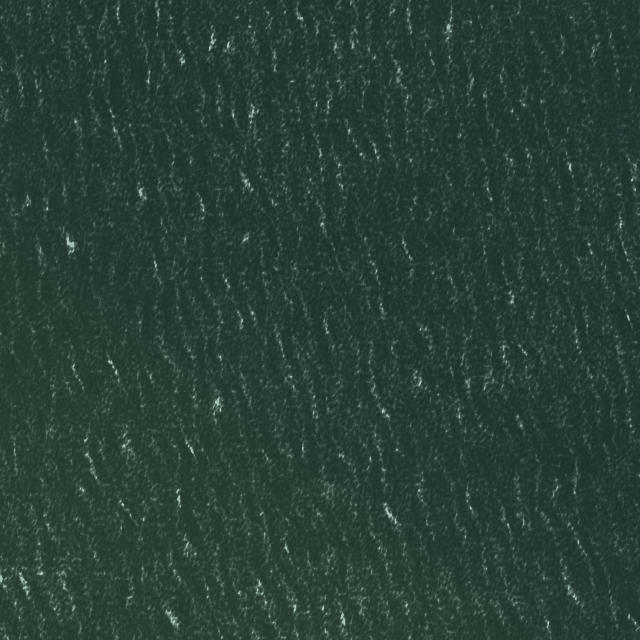
This texture is drawn by a WebGL 1 fragment shader. Its source:

```glsl
precision highp float;
// Dark green sea seen from above: short broken wave crests, fine ripples and sparse glints.

uniform vec2 u_resolution;

#define TEAL_WATER vec3(0.114, 0.193, 0.178)
#define GREEN_WATER vec3(0.135, 0.227, 0.171)
#define GLINT_COLOR vec3(0.95, 1.00, 0.97)
#define CREST_COUNT 33.0
#define CREST_WARP 0.9
#define STREAK_SCALE vec2(58.0, 23.0)
#define RIPPLE_SCALE vec2(185.0, 130.0)
#define RIPPLE_GAIN 2.8
#define LIGHT_MEDIAN 0.028
#define LIGHT_SPREAD 0.95
#define LIGHT_MAX 0.55

const float TAU = 6.2831853;

// Random unit gradient for a lattice cell
vec2 cellGradient(vec2 cell) {
  vec3 h = fract(vec3(cell.xyx) * vec3(0.1031, 0.1030, 0.0973));
  h += dot(h, h.yzx + 33.33);
  float angle = TAU * fract((h.x + h.y) * h.z);
  return vec2(cos(angle), sin(angle));
}

float gradientNoise(vec2 p) {
  vec2 cell = floor(p);
  vec2 f = p - cell;
  vec2 w = f * f * f * (f * (f * 6.0 - 15.0) + 10.0);
  vec2 e = vec2(1.0, 0.0);
  float a = dot(cellGradient(cell), f);
  float b = dot(cellGradient(cell + e.xy), f - e.xy);
  float c = dot(cellGradient(cell + e.yx), f - e.yx);
  float d = dot(cellGradient(cell + e.xx), f - e.xx);
  return mix(mix(a, b, w.x), mix(c, d, w.x), w.y);
}

// Coordinates whose first axis runs across the leaning crests
vec2 crestSpace(vec2 p) {
  return vec2(p.x + p.y * (0.27 - 0.10 * p.y + 0.08 * p.x), p.y);
}

// Quasi-periodic wave crests, 0 in troughs and 1 on the ridge
float crestProfile(vec2 q) {
  float warp = CREST_WARP * gradientNoise(q * vec2(13.0, 11.0) + 17.3)
             + 0.4 * gradientNoise(q * vec2(36.0, 30.0) + 5.1);
  float wave = 0.5 + 0.5 * sin(TAU * (q.x * CREST_COUNT + warp));
  return wave * wave * wave;
}

// Short ripples in two octaves
float ripples(vec2 p) {
  vec2 r = vec2(p.x - 0.2 * p.y, p.y) + 2.0;
  return gradientNoise(r * RIPPLE_SCALE)
       + 0.6 * gradientNoise(r * RIPPLE_SCALE * 1.7 + 41.7);
}

// Wide rough and calm areas, with one calm diagonal lane
float windPatches(vec2 p) {
  float across = p.y - 0.35 * p.x;
  float lane = (across - 0.5) / 0.13;
  return 0.7 * gradientNoise(vec2(p.x * 1.8, across * 4.0) + 8.6)
       + 0.5 * gradientNoise(p * vec2(11.0, 14.0) + 3.4)
       - 0.3 * exp(-lane * lane) + 0.08;
}

void main() {
  vec2 p = gl_FragCoord.xy / u_resolution;
  vec2 q = crestSpace(p);

  // Surface roughness, roughly normal with unit spread
  float crest = crestProfile(q);
  float segments = gradientNoise(q * vec2(31.0, 19.0) + 29.9);
  float streaks = gradientNoise(q * STREAK_SCALE + 61.2);
  float roughness = RIPPLE_GAIN * ripples(p)
                  + (crest - 0.31) * (1.0 + 2.0 * segments)
                  + 1.5 * streaks
                  + windPatches(p);
  roughness += 1.1 * crest * smoothstep(0.25, 0.55, segments);

  // Exponential response: mostly dark water, few bright glints
  float light = min(LIGHT_MEDIAN * exp(LIGHT_SPREAD * roughness), LIGHT_MAX);

  // Water turns greener towards the lower left
  float greenness = 1.0 - smoothstep(0.3, 1.1, 0.75 * p.x + p.y);
  vec3 water = mix(TEAL_WATER, GREEN_WATER, greenness);

  gl_FragColor = vec4(water + GLINT_COLOR * light, 1.0);
}
```
